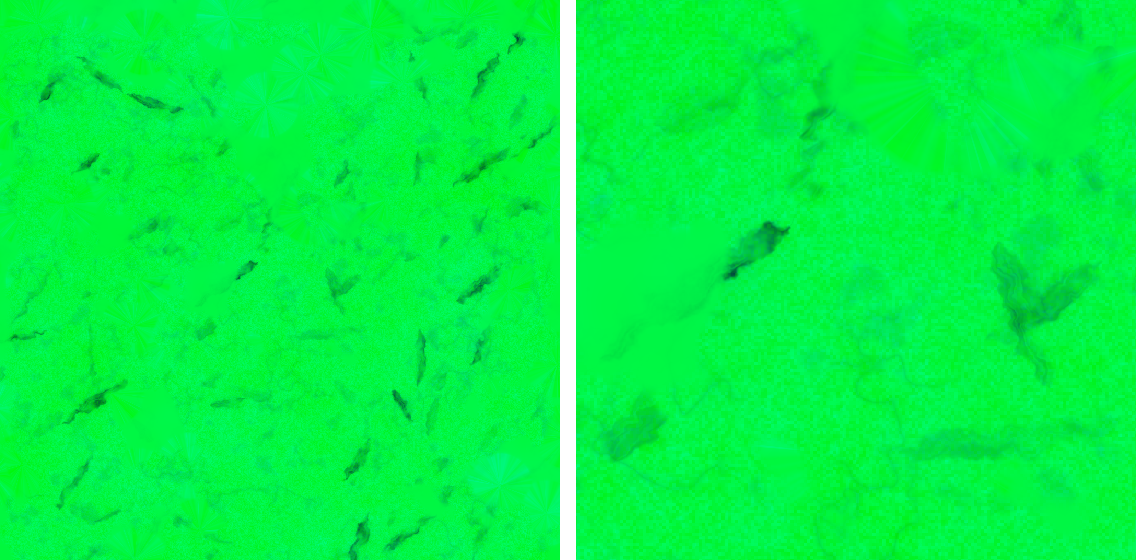
Left: the whole. Right: its middle third, enlarged.
A three.js fragment shader for this texture map:

```glsl
varying vec2 vUv;

float hash(vec2 p) {
  vec3 q = fract(vec3(p.xyx) * 0.1031);
  q += dot(q, q.yzx + 33.33);
  return fract((q.x + q.y) * q.z);
}

float noise(vec2 p) {
  vec2 i = floor(p), f = fract(p);
  f = f * f * (3.0 - 2.0 * f);
  return mix(mix(hash(i), hash(i + vec2(1.0, 0.0)), f.x),
             mix(hash(i + vec2(0.0, 1.0)), hash(i + 1.0), f.x), f.y);
}

float fbm(vec2 p) {
  float sum = 0.0, amp = 0.533;
  for (int k = 0; k < 4; k++) {
    sum += amp * noise(p);
    p = mat2(1.6, 1.2, -1.2, 1.6) * p + 17.3;
    amp *= 0.5;
  }
  return sum;
}

// Scattered fibrous slivers: ragged, tapered and darker along one side
float slivers(vec2 p, float density, float thickness, float seed) {
  vec2 cell = floor(p);
  vec2 fray = vec2(fbm(p * 9.0), fbm(p * 9.0 + 40.0)) - 0.5;
  float dark = 0.0;
  for (int j = -1; j <= 1; j++)
  for (int i = -1; i <= 1; i++) {
    vec2 id = cell + vec2(float(i), float(j));
    vec2 key = id + seed;
    if (hash(key + 3.7) > density) continue;
    vec2 center = id + 0.2 + 0.6 * vec2(hash(key + 11.1), hash(key + 23.9));
    float turn = hash(key + 41.3);
    float angle = hash(key + 57.7) < 0.55 ? 0.5 + 0.85 * turn : 3.1416 * turn;
    float c = cos(angle), s = sin(angle);
    vec2 q = mat2(c, -s, s, c) * (p - center) + 0.16 * fray;
    q.y += 0.07 * (noise(vec2(q.x * 3.0, turn * 90.0)) - 0.5);
    float halfLength = mix(0.22, 0.65, hash(key + 71.1));
    float halfWidth = thickness * mix(0.6, 1.4, hash(key + 83.3));
    float taper = max(1.0 - pow(abs(q.x) / halfLength, 2.0), 0.0);
    float inside = halfWidth * sqrt(taper) - abs(q.y);
    float body = smoothstep(-0.01, 0.04, inside);
    float side = smoothstep(-1.0, 1.0, q.y / halfWidth * (turn > 0.5 ? 1.0 : -1.0));
    float fibre = noise(vec2(q.x * 5.0, q.y * 55.0) + key * 7.0);
    float strength = mix(0.2, 1.0, pow(hash(key + 97.9), 1.5));
    float halo = 0.1 * exp(-14.0 * max(-inside, 0.0)) * taper;
    dark = max(dark, strength * (body * (0.1 + 0.45 * side + 0.6 * fibre) + halo));
  }
  return dark;
}

// Facets with thin rays fanning out from scattered centers
float fans(vec2 p) {
  vec2 cell = floor(p);
  float sum = 0.0, total = 0.0;
  for (int j = -1; j <= 1; j++)
  for (int i = -1; i <= 1; i++) {
    vec2 id = cell + vec2(float(i), float(j));
    vec2 d = p - id - vec2(hash(id + 5.3), hash(id + 19.7));
    float r = length(d) + 0.001;
    float weight = exp(-60.0 * r);
    vec2 ray = d / r;
    float wide = noise(ray * 4.0 + id * 13.0);
    float fine = noise(ray * 15.0 + id * 29.0);
    float glint = smoothstep(0.76, 0.92, noise(ray * 21.0 + id * 37.0));
    float tone = 0.12 * (hash(id + 31.0) - 0.5);
    sum += weight * (tone + 0.19 * (wide - 0.5) + 0.13 * (fine - 0.5) + 0.1 * glint);
    total += weight;
  }
  return sum / max(total, 1e-12);
}

// Thin broken wrinkles along the mid level of a noise field
float creases(vec2 p) {
  float ridge = 1.0 - abs(2.0 * fbm(p) - 1.0);
  return pow(ridge, 18.0) * smoothstep(0.45, 0.75, noise(p * 0.8 + 60.0));
}

void main() {
  vec2 uv = vUv;

  // Rough ground, giving way to smooth rays in gaps and near three borders
  float wobble = 0.09 * (fbm(uv * 18.0) - 0.5);
  float border = smoothstep(0.04, 0.075, 1.0 - uv.y + wobble)
               * smoothstep(0.005, 0.03, min(uv.x, 1.0 - uv.x) + wobble);
  float rough = border * smoothstep(0.37, 0.43, fbm(uv * 8.0 + 4.0) + wobble);

  // Fine grain and cloudy tone
  float grain = 0.65 * hash(floor(uv * 512.0)) + 0.35 * noise(uv * 210.0) - 0.5;
  float cloud = fbm(uv * 6.0 + 31.0) - 0.5;
  float mottle = fbm(uv * 40.0 + 9.0) - 0.5;
  float speck = smoothstep(0.82, 0.94, noise(uv * 260.0 + 70.0));

  // Dark slivers, torn smudges and wrinkles
  float breakup = smoothstep(0.25, 0.7, fbm(uv * 50.0));
  float torn = smoothstep(0.4, 0.62, fbm(uv * 30.0 + 80.0));
  float dark = 0.6 * slivers(uv * 9.0, 0.62, 0.08, 0.0) * (0.35 + 0.85 * breakup);
  dark += 0.2 * slivers(uv * 13.0 + 0.4, 0.55, 0.15, 130.0) * torn;
  dark += 0.08 * creases(uv * 22.0);
  dark += 0.07 * smoothstep(0.06, 0.25, mottle) * torn;
  dark *= mix(0.12, 1.0, rough) * (1.0 + 0.5 * grain);

  float blue = 0.25 + 0.2 * cloud;
  blue += mix(fans(uv * 8.0), 0.01 + 0.17 * mottle + 0.25 * grain + 0.08 * speck, rough);
  blue = clamp(blue, 0.04, 0.5) * (1.0 - 0.6 * dark);
  float green = (0.968 + 0.04 * grain * rough) * (1.0 - dark);
  gl_FragColor = vec4(0.0, clamp(green, 0.0, 1.0), blue, 1.0);
}
```
